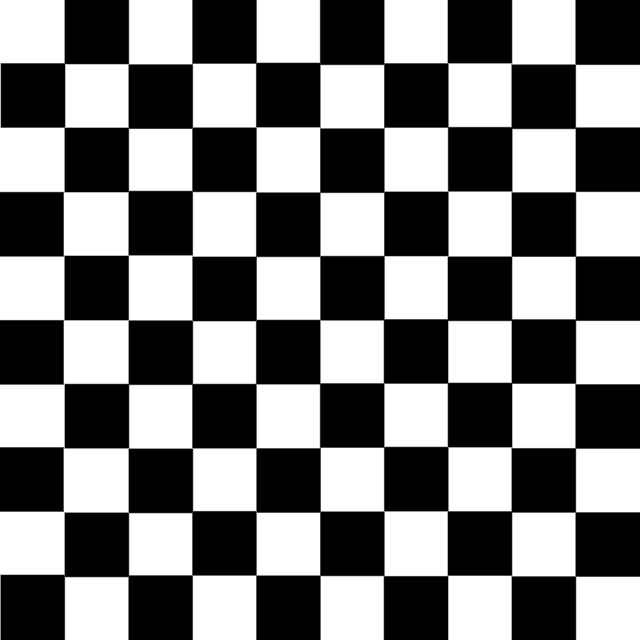
A Shadertoy shader for this pattern:

```glsl
// Ten by ten black and white checkerboard with slightly misplaced black tiles.
#define CELLS 10.0
#define GRID_SCALE vec2(1.002, 1.0)
#define GRID_SHIFT vec2(0.016, 0.0)
#define TILE_SIZE 1.007
#define JITTER vec2(0.003, 0.015)
#define LEFT_SLIP 0.02
#define EDGE_SOFTNESS 0.022
#define BORDER_INSET 0.05
#define INK vec3(0.0)
#define PAPER vec3(1.0)

float hash(vec2 p) {
    return fract(sin(dot(p, vec2(127.1, 311.7))) * 43758.5453);
}

float boxDistance(vec2 p, vec2 halfSize) {
    vec2 d = abs(p) - halfSize;
    return length(max(d, 0.0)) + min(max(d.x, d.y), 0.0);
}

// Small placement error of one tile; the middle of the left column slips outward.
vec2 tileOffset(vec2 cell) {
    vec2 offset = JITTER * (2.0 * vec2(hash(cell), hash(cell + 37.0)) - 1.0);
    if (cell.x < 0.5 && abs(cell.y - 4.0) < 3.0) offset.x -= LEFT_SLIP;
    return offset;
}

// Coverage by the black tiles in the surrounding cells.
float tileCoverage(vec2 p, float softness) {
    float coverage = 0.0;
    vec2 base = floor(p);
    for (int j = -1; j <= 1; j++) {
        for (int i = -1; i <= 1; i++) {
            vec2 cell = base + vec2(i, j);
            bool isBlack = mod(cell.x + cell.y, 2.0) < 0.5;
            if (!isBlack || cell.x < 0.0) continue;
            vec2 center = cell + 0.5 + tileOffset(cell);
            float d = boxDistance(p - center, vec2(0.5 * TILE_SIZE));
            coverage = max(coverage, clamp(0.5 - d / softness, 0.0, 1.0));
        }
    }
    return coverage;
}

void mainImage(out vec4 fragColor, in vec2 fragCoord) {
    vec2 uv = fragCoord / iResolution.xy;
    vec2 p = uv * CELLS * GRID_SCALE - GRID_SHIFT;

    // Tiles bleed off the top, bottom and right borders.
    p.y = clamp(p.y, BORDER_INSET, CELLS - BORDER_INSET);
    p.x = min(p.x, CELLS - BORDER_INSET);

    float pixel = CELLS / min(iResolution.x, iResolution.y);
    float coverage = tileCoverage(p, max(EDGE_SOFTNESS, pixel));
    fragColor = vec4(mix(PAPER, INK, coverage), 1.0);
}
```
